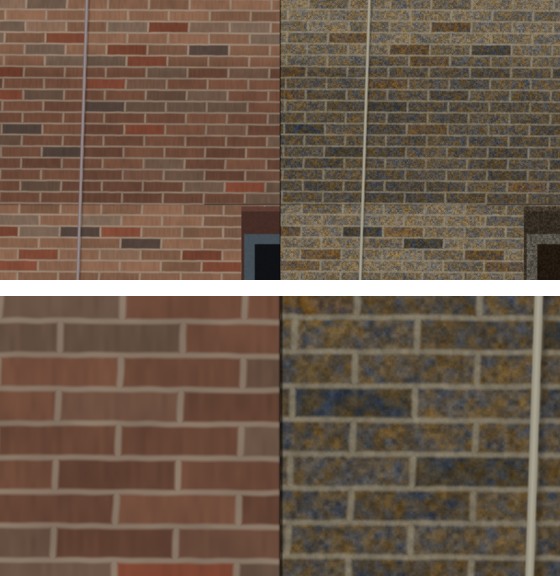
Top, the full canvas; bottom, a detail of the centre.
Reproduce this texture procedurally as a WebGL 2 fragment shader.

```glsl
#version 300 es
precision highp float;
// Two panels of one running-bond brick wall: warm red on the left, mottled
// grey-olive on the right. Each brick is a hashed cell with a soft joint;
// a thin leaning pipe and a window opening in the corner lie on top.
#define COURSE 0.0407   // height of a course, canvas height = 1
#define BRICK 0.146     // length of a brick with its joint
#define JOINT 0.0034    // half the width of a mortar joint
#define SOFT 0.0022     // softness of brick edges
#define LEAN 0.033      // sideways lean of joints and pipe
#define TILT 0.006      // slope of the courses
#define PIPE_X 0.310
#define PIPE_HALF 0.0052
#define SILL 0.733      // depth where the lower, paler wall begins
#define OPENING_X 0.862
#define GRAIN 150.0     // mottling frequency

uniform vec2 u_resolution;
out vec4 outColor;

float hash(vec2 p) {
  vec3 q = fract(vec3(p.xyx) * 0.1031);
  q += dot(q, q.yzx + 33.33);
  return fract((q.x + q.y) * q.z);
}

float noise(vec2 p) {
  vec2 i = floor(p), f = fract(p);
  f = f * f * (3.0 - 2.0 * f);
  return mix(mix(hash(i), hash(i + vec2(1, 0)), f.x),
             mix(hash(i + vec2(0, 1)), hash(i + vec2(1, 1)), f.x), f.y);
}

float fbm(vec2 p) {
  float sum = 0.0, amp = 0.5;
  for (int i = 0; i < 3; i++) {
    sum += amp * noise(p);
    p = p * 2.03 + 17.0;
    amp *= 0.5;
  }
  return sum / 0.875;
}

// Antialiased 0..1 step at an edge
float edge(float a, float x) {
  float w = 0.75 / u_resolution.y + 0.0008;
  return smoothstep(a - w, a + w, x);
}

// Fired clay colour of one brick, from its random values
vec3 brickColor(float kind, float tone, float pale, float cool) {
  vec3 red = mix(vec3(0.405, 0.275, 0.215), vec3(0.50, 0.365, 0.285), pale);
  vec3 olive = mix(vec3(0.315, 0.28, 0.23), vec3(0.425, 0.38, 0.31), pale);
  float brown = smoothstep(0.62, 0.72, kind) * step(kind, 0.88);
  float dark = step(0.945, kind);
  float ruddy = step(0.88, kind) * (1.0 - dark);
  red = mix(red, vec3(0.37, 0.31, 0.26) + 0.06 * pale, brown * 0.75);
  red = mix(red, vec3(0.45, 0.24, 0.175), ruddy * 0.8);
  olive = mix(olive, vec3(0.35, 0.265, 0.17), ruddy * 0.7);
  vec3 c = mix(red, olive, cool) * (0.90 + 0.20 * tone);
  return mix(c, mix(vec3(0.28, 0.24, 0.22), vec3(0.23, 0.22, 0.20), cool), dark * 0.85);
}

vec3 wall(vec2 q, float cool) {
  // Brick cell, with every other course shifted by half a brick
  vec2 wobble = (vec2(noise(q * 45.0), noise(q * 45.0 + 9.0)) - 0.5) * 0.0016;
  vec2 s = q + wobble;
  float v = (s.y + 0.008 - TILT * s.x) / COURSE;
  float row = floor(v);
  float u = (s.x + LEAN * s.y - 0.021) / BRICK - 0.5 * mod(row + 1.0, 2.0);
  vec2 id = vec2(floor(u), row) + 20.0;
  vec2 f = fract(vec2(u, v));
  vec2 d = min(f, 1.0 - f) * vec2(BRICK, COURSE);
  float soft = SOFT + 0.5 / u_resolution.y;
  float face = smoothstep(JOINT - soft, JOINT + soft, min(d.x - 0.0006, d.y));

  // Paler bands at the top and below the lintel line
  float pale = max(1.0 - smoothstep(0.16, 0.28, q.y), edge(SILL, q.y));
  vec3 brick = brickColor(hash(id), hash(id + 71.0), pale, cool);

  // Streaked clay on the left, orange and slate mottling on the right
  float streak = noise(vec2(q.x * 160.0, q.y * 35.0)) - 0.5;
  float cloud = fbm(q * 18.0) - 0.5;
  float speck = fbm(q * GRAIN) - 0.5;
  float tint = fbm(q * GRAIN * 0.55 + 40.0) - 0.5;
  brick *= 1.0 + 0.12 * cloud + mix(0.09 * streak, 0.65 * speck, cool);
  brick += cool * tint * vec3(0.20, 0.05, -0.20);
  vec3 mortar = mix(vec3(0.545, 0.475, 0.41), vec3(0.49, 0.455, 0.385), cool);
  mortar *= 0.97 + 0.10 * pale + 0.16 * cloud + 0.25 * cool * speck;
  return mix(mortar, brick, face);
}

// Lintel, frame and dark pane in the lower right corner
vec3 opening(vec3 c, vec2 q, float cool) {
  float grain = 1.0 + (fbm(q * GRAIN) - 0.5) * mix(0.12, 0.8, cool);
  float crack = edge(0.727, q.y) * (1.0 - edge(0.732, q.y)) * edge(0.73, q.x);
  c = mix(c, vec3(0.20, 0.15, 0.13), crack * 0.75);
  vec3 lintel = mix(vec3(0.27, 0.175, 0.15), vec3(0.20, 0.17, 0.135), cool);
  lintel *= 1.35 - 0.35 * edge(0.755, q.y);
  vec3 frame = mix(vec3(0.27, 0.31, 0.34), vec3(0.34, 0.325, 0.29), cool);
  vec3 pane = mix(vec3(0.06, 0.065, 0.08), vec3(0.13, 0.095, 0.06), cool);
  c = mix(c, lintel * grain, edge(OPENING_X, q.x) * edge(0.738, q.y));
  c = mix(c, frame * grain, edge(OPENING_X + 0.010, q.x) * edge(0.836, q.y));
  return mix(c, pane * grain, edge(OPENING_X + 0.048, q.x) * edge(0.872, q.y));
}

void main() {
  vec2 p = gl_FragCoord.xy / u_resolution.y;
  float cool = step(1.0, p.x);
  vec2 q = vec2(p.x - cool * 1.009, 1.0 - p.y);
  vec3 c = wall(q, cool);

  // Pipe with a faint shadow on its right
  float across = q.x - PIPE_X + LEAN * q.y;
  c *= 1.0 - 0.22 * exp(-pow((across - 0.008) / 0.005, 2.0));
  vec3 pipe = mix(vec3(0.56, 0.51, 0.52), vec3(0.63, 0.61, 0.54), cool);
  pipe *= 1.05 - 0.15 * smoothstep(0.0, PIPE_HALF, abs(across));
  c = mix(c, pipe, 1.0 - edge(PIPE_HALF, abs(across)));

  c = opening(c, q, cool);
  // Thin dark seam between the panels
  c *= 1.0 - 0.55 * (1.0 - edge(0.002, abs(p.x - 1.001)));
  outColor = vec4(clamp(c, 0.0, 1.0), 1.0);
}
```
